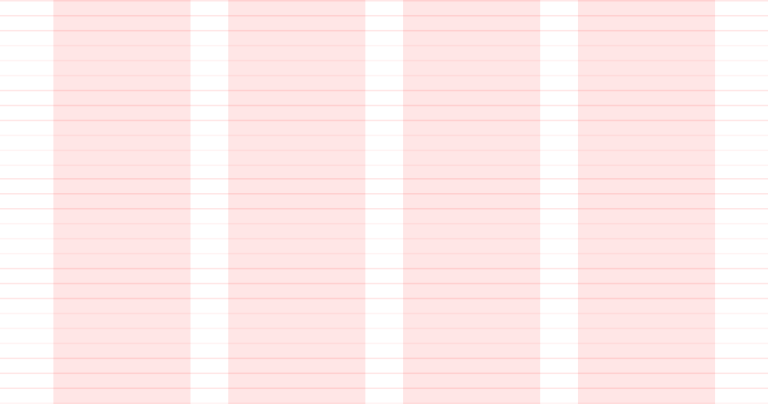
This pattern is drawn by a Shadertoy shader. Its source:

```glsl
#define CANVAS vec2(512.0, 270.0)
#define COLUMN_COUNT 4.0
#define COLUMN_START 35.6
#define COLUMN_WIDTH 91.4
#define COLUMN_PITCH 116.57
#define LINE_PITCH 9.955
#define LINE_WIDTH 1.0
#define COLUMN_ALPHA 0.10
#define STRONG_ALPHA 0.095
#define FAINT_ALPHA 0.045

const vec3 PAPER = vec3(1.0);
const vec3 RED_INK = vec3(1.0, 0.0, 0.0);

// Share of a pixel covered by a band of the given width
float bandCoverage(float offset, float width, float pixel) {
    float left = max(offset - 0.5 * pixel, -0.5 * width);
    float right = min(offset + 0.5 * pixel, 0.5 * width);
    return clamp((right - left) / pixel, 0.0, 1.0);
}

// Evenly spaced vertical columns
float columnMask(float x, float pixel) {
    float firstCenter = COLUMN_START + 0.5 * COLUMN_WIDTH;
    float index = floor((x - firstCenter) / COLUMN_PITCH + 0.5);
    index = clamp(index, 0.0, COLUMN_COUNT - 1.0);
    float center = firstCenter + index * COLUMN_PITCH;
    return bandCoverage(x - center, COLUMN_WIDTH, pixel);
}

// Baselines settled on whole canvas rows: three strong, then three faint
float baselineAlpha(float depth, float pixel) {
    float index = max(floor((depth - 0.5) / LINE_PITCH + 0.5), 0.0);
    float center = floor(0.5 + index * LINE_PITCH) + 0.5;
    float alpha = mod(index, 6.0) < 2.5 ? STRONG_ALPHA : FAINT_ALPHA;
    return alpha * bandCoverage(depth - center, LINE_WIDTH, pixel);
}

void mainImage(out vec4 fragColor, in vec2 fragCoord) {
    vec2 pixel = CANVAS / iResolution.xy;
    vec2 position = fragCoord * pixel;
    float depth = CANVAS.y - position.y;

    // Translucent ink layered on paper
    vec3 color = mix(PAPER, RED_INK, COLUMN_ALPHA * columnMask(position.x, pixel.x));
    color = mix(color, RED_INK, baselineAlpha(depth, pixel.y));
    fragColor = vec4(color, 1.0);
}
```
